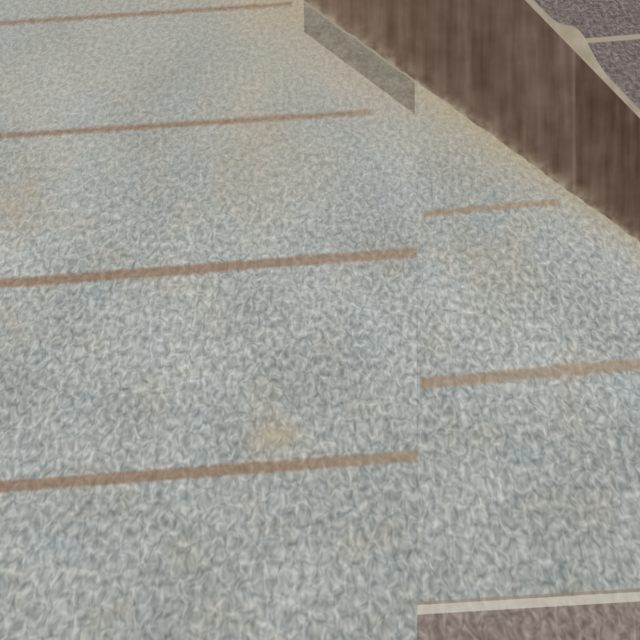
Write a Shadertoy shader that draws this texture.

```glsl
const vec3 GRANITE = vec3(0.645, 0.658, 0.642);
const vec3 SAND = vec3(0.680, 0.635, 0.550);
const vec3 JOINT = vec3(0.565, 0.475, 0.400);
const vec3 WALL = vec3(0.385, 0.318, 0.275);
const vec3 SKIRTING = vec3(0.530, 0.505, 0.455);
const vec3 CAP = vec3(0.640, 0.600, 0.525);
const vec3 DARK_TILE = vec3(0.455, 0.420, 0.410);
const vec3 BROWN_TILE = vec3(0.530, 0.485, 0.455);
const vec3 PALE_STRIP = vec3(0.740, 0.720, 0.670);
const float GRAIN_SCALE = 185.0;
const float GRAIN_CONTRAST = 0.25;
const float HORIZON = 2.2;
const float SEAM_X = 0.652;

// Joint lines: start x, start y, end x, end y
const vec4 JOINTS[6] = vec4[6](
    vec4(-0.1, 0.957, 0.456, 0.994), vec4(-0.1, 0.781, 0.580, 0.825),
    vec4(-0.1, 0.549, 0.652, 0.606), vec4(-0.1, 0.232, 0.652, 0.288),
    vec4(0.664, 0.667, 0.875, 0.685), vec4(0.656, 0.401, 1.1, 0.440));
const float JOINT_HALF[6] = float[6](0.003, 0.004, 0.0075, 0.009, 0.005, 0.009);

// Sand stains: centre x, centre y, radius, strength
const vec4 STAINS[5] = vec4[5](
    vec4(0.430, 0.320, 0.032, 0.75), vec4(0.030, 0.685, 0.050, 0.50),
    vec4(0.390, 0.765, 0.080, 0.45), vec4(0.740, 0.580, 0.055, 0.35),
    vec4(0.270, 0.530, 0.040, 0.25));

vec2 hashGradient(vec2 cell) {
    vec3 h = fract(cell.xyx * vec3(0.1031, 0.1030, 0.0973));
    h += dot(h, h.yzx + 33.33);
    float angle = 6.2832 * fract((h.x + h.y) * h.z);
    return vec2(cos(angle), sin(angle));
}

float gradientNoise(vec2 p) {
    vec2 i = floor(p), f = fract(p);
    vec2 u = f * f * f * (f * (f * 6.0 - 15.0) + 10.0);
    vec2 e = vec2(0.0, 1.0);
    float low = mix(dot(hashGradient(i), f), dot(hashGradient(i + e.yx), f - e.yx), u.x);
    float high = mix(dot(hashGradient(i + e), f - e), dot(hashGradient(i + 1.0), f - 1.0), u.x);
    return mix(low, high, u.y);
}

float fbm(vec2 p) {
    float sum = 0.0, amp = 0.6;
    for (int i = 0; i < 3; i++) {
        sum += amp * gradientNoise(p);
        p = p * 2.03 + 17.1;
        amp *= 0.5;
    }
    return sum;
}

float fill(float d, float soft) { return smoothstep(soft, -soft, d); }

float lineY(vec4 s, float x) { return mix(s.y, s.w, (x - s.x) / (s.z - s.x)); }

// Speckle that shrinks towards the horizon
float grain(vec2 uv) {
    float depth = 1.0 / (HORIZON - uv.y);
    vec2 p = GRAIN_SCALE * depth * vec2(uv.x - 0.5, 1.5);
    p += 0.6 * vec2(gradientNoise(p * 0.6 + 5.0), gradientNoise(p * 0.6 + 41.0));
    return 0.65 * gradientNoise(p) + 0.45 * gradientNoise(p * 1.9 + 9.0);
}

vec3 floorColour(vec2 uv, float baseDistance, float speckle, float soft) {
    vec2 tileUv = uv + step(SEAM_X, uv.x) * vec2(3.7, 1.3);
    float cloud = fbm(tileUv * 6.0);
    vec3 col = GRANITE + 0.09 * cloud;
    col += vec3(-0.035, 0.0, 0.03) * fbm(tileUv * 11.0 + 30.0);
    col -= 0.025 * smoothstep(0.55, 0.0, uv.y);

    // Sand blown against the wall and scattered in stains
    float reach = mix(0.022, 0.085, smoothstep(0.62, 1.0, uv.y));
    float sand = 0.9 * exp(-max(baseDistance, 0.0) / reach);
    sand += 0.3 * smoothstep(0.5, 1.0, uv.y) * (0.6 + cloud);
    for (int i = 0; i < 5; i++) {
        vec2 r = (uv - STAINS[i].xy) / STAINS[i].z;
        sand += STAINS[i].w * exp(-dot(r, r)) * (0.8 + 1.5 * fbm(uv * 30.0));
    }
    col = mix(col, SAND, clamp(sand, 0.0, 0.9));
    float contrast = GRAIN_CONTRAST * mix(1.0, 0.5, smoothstep(0.45, 1.0, uv.y));
    col += contrast * (1.0 - 0.45 * clamp(sand, 0.0, 1.0)) * speckle * vec3(1.05, 1.0, 0.95);

    // Sandy joints with uneven edges
    float ragged = 0.003 * fbm(uv * 70.0);
    for (int i = 0; i < 6; i++) {
        vec4 s = JOINTS[i];
        float d = abs(uv.y - lineY(s, uv.x)) - JOINT_HALF[i] + ragged;
        d = max(d, max(s.x - uv.x, uv.x - s.z));
        vec3 dirt = mix(JOINT, SAND, 0.55 * smoothstep(0.25, 0.9, uv.x)) + 0.1 * speckle;
        col = mix(col, dirt, 0.85 * fill(d, soft + 0.002));
    }
    col *= 1.0 - 0.06 * fill(abs(uv.x - SEAM_X) - 0.001, soft) * step(uv.y, 0.6);

    // Pale strip and brown tile in the lower right corner
    float stripY = 0.047 + 0.06 * (uv.x - SEAM_X);
    float right = fill(SEAM_X - uv.x, soft);
    col = mix(col, BROWN_TILE + 0.22 * speckle, right * fill(uv.y - stripY, soft));
    col = mix(col, JOINT, 0.5 * right * fill(abs(uv.y - stripY - 0.010) - 0.003, soft));
    return mix(col, PALE_STRIP + 0.06 * speckle, right * fill(abs(uv.y - stripY) - 0.0075, soft));
}

vec3 wallColour(vec2 uv, float baseDistance) {
    float streak = fbm(vec2(uv.x * 55.0, uv.y * 5.0));
    vec3 col = WALL + 0.13 * streak + 0.07 * fbm(uv * 28.0);
    col += vec3(0.055, 0.045, 0.035) * smoothstep(0.72, 0.48, uv.x);
    col += 0.08 * exp(-pow((uv.x - 0.897) / 0.003, 2.0));
    col -= 0.04 * smoothstep(0.895, 0.91, uv.x);
    float dust = exp(baseDistance / 0.012) * (0.5 + 1.3 * fbm(uv * 45.0));
    return mix(col, SAND, clamp(dust, 0.0, 0.75));
}

void mainImage(out vec4 fragColor, in vec2 fragCoord) {
    vec2 uv = fragCoord / iResolution.xy;
    float soft = max(1.0 / iResolution.y, 0.0012);
    float speckle = grain(uv);

    // Sloping edges; distances are positive below each edge
    float below = 0.81 * (1.0 - 0.72 * (uv.x - 0.475) - uv.y) + 0.004 * fbm(uv * 40.0);
    float belowTop = 0.70 * (1.0 - 1.03 * (uv.x - 0.82) - uv.y);
    vec3 col = floorColour(uv, below, speckle, soft);

    // Low skirting beside the upper wall
    float skirt = 0.80 * (0.9505 - 0.744 * (uv.x - 0.475) - uv.y);
    skirt = max(skirt, max(0.475 - uv.x, uv.x - 0.648));
    vec3 skirtCol = SKIRTING + 0.10 * fbm(uv * 50.0) + 0.08 * speckle;
    skirtCol = mix(skirtCol, CAP, 0.7 * fill(abs(below - 0.002) - 0.002, soft));
    col = mix(col, skirtCol, fill(skirt, soft));

    // Wall face
    float face = max(below, 0.475 - uv.x);
    col = mix(col, wallColour(uv, below), fill(face, soft));

    // Pale cap, then dark paving behind it
    col = mix(col, CAP + 0.1 * fbm(uv * 40.0), fill(belowTop, soft));
    float capWidth = 0.010 + 0.018 * exp(-pow((uv.x - 0.905) / 0.025, 2.0));
    vec3 paving = DARK_TILE + 0.2 * speckle + 0.06 * fbm(uv * 20.0);
    float gap = abs(uv.y - 0.935 - 0.08 * (uv.x - 0.9)) - 0.004;
    paving = mix(paving, CAP, fill(gap, soft));
    col = mix(col, paving, fill(belowTop + capWidth, soft));

    fragColor = vec4(clamp(col, 0.0, 1.0), 1.0);
}
```
